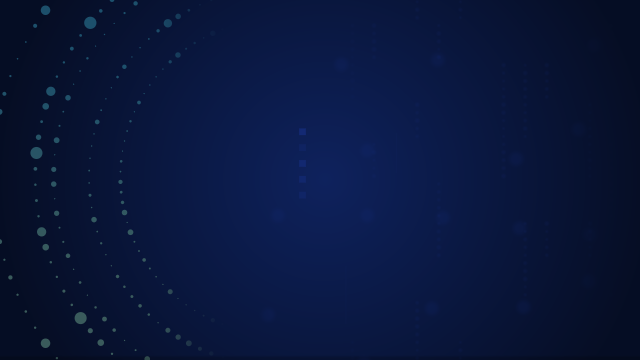
Reproduce this background procedurally as a WebGL 1 fragment shader.

```glsl
precision highp float;

uniform vec2 u_resolution;

#define GLOW_CENTER vec2(0.014, 0.002)
#define GLOW_RADIUS 0.91
#define CORE_BLUE vec3(0.056, 0.133, 0.365)
#define EDGE_NAVY vec3(0.021, 0.052, 0.140)
#define RING_CENTER vec2(-0.117, 0.009)
#define RING_STEP 0.06545
#define DOT_TEAL vec3(0.12, 0.34, 0.45)
#define DOT_SAGE vec3(0.25, 0.39, 0.38)
#define DOT_MIN 0.0016
#define DOT_MAX 0.0170
#define CIRCUIT_BLUE vec3(0.10, 0.21, 0.60)

float hash(vec2 p) {
  vec3 q = fract(vec3(p.xyx) * 0.1031);
  q += dot(q, q.yzx + 33.33);
  return fract((q.x + q.y) * q.z);
}

float cover(float d, float px) {
  return clamp(0.5 - d / px, 0.0, 1.0);
}

float box(vec2 p, vec2 halfSize) {
  vec2 d = abs(p) - halfSize;
  return max(d.x, d.y);
}

// Bump of dot size around one slot
float swell(float slot, float peak) {
  float d = slot - peak;
  return exp(-2.0 * d * d);
}

// Slots count from the left end of the ring, positive downward
float ring(vec2 p, float radius, float seed, float px) {
  vec2 q = RING_CENTER - p;
  float slot = floor(atan(q.y, q.x) / RING_STEP) + 0.5;
  float angle = slot * RING_STEP;
  float h = hash(vec2(slot + 60.0, seed * 17.0));
  float size = 0.42 * h * h * h;
  if (seed < 1.5) {
    size = max(size, 0.75 * swell(abs(slot), 9.5));
  } else if (seed < 2.5) {
    float accent = swell(slot, -10.5) + swell(slot, -5.1);
    accent += swell(slot, -1.6) + swell(slot, 3.9) + swell(slot, 9.6);
    size = max(0.1 + size, accent);
  } else if (seed > 3.5 && seed < 4.5) {
    size = max(size, 0.7 * swell(slot, -14.3));
  }
  float d = length(q - radius * vec2(cos(angle), sin(angle)));
  return cover(d - mix(DOT_MIN, DOT_MAX, min(size, 1.0)), px);
}

// Five small squares in a column
float squares(vec2 p, float px) {
  float sum = 0.0;
  for (int i = 0; i < 5; i++) {
    float n = float(i);
    vec2 at = vec2(-0.0486, 0.134 - 0.044 * n);
    sum += cover(box(p - at, vec2(0.0093)), px) * (0.3 + 0.15 * cos(2.6 * n));
  }
  return sum;
}

// Short broken columns of dots
float dotColumns(vec2 p, float px) {
  vec2 cell = vec2(0.06, 0.022);
  vec2 id = floor(p / cell) + 50.0;
  vec2 q = (fract(p / cell) - 0.5) * cell;
  float on = step(0.76, hash(vec2(id.x, floor(id.y / 5.0))));
  float size = mix(0.003, 0.006, hash(id + 9.0));
  return on * cover(length(q) - size, 2.0 * px);
}

// One soft disc in some of the cells
float softDiscs(vec2 p) {
  vec2 id = floor(p / 0.22) + 20.0;
  vec2 offset = vec2(hash(id), hash(id + 7.0)) - 0.5;
  float d = length((fract(p / 0.22) - 0.5 - 0.5 * offset) * 0.22);
  return step(0.5, hash(id + 13.0)) * (1.0 - smoothstep(0.008, 0.028, d));
}

void main() {
  vec2 p = (gl_FragCoord.xy - 0.5 * u_resolution) / u_resolution.y;
  float px = 1.0 / u_resolution.y;

  // Radial backdrop
  float falloff = clamp(length(p - GLOW_CENTER) / GLOW_RADIUS, 0.0, 1.0);
  vec3 color = mix(CORE_BLUE, EDGE_NAVY, falloff);

  // Faint circuitry on the right
  float circuit = 0.09 * dotColumns(p, px) * smoothstep(0.0, 0.2, p.x);
  circuit += 0.11 * softDiscs(p) * smoothstep(-0.22, -0.12, p.x);
  circuit += 0.06 * cover(box(p - vec2(0.072, -0.32), vec2(0.001, 0.08)), px);
  circuit += 0.06 * cover(box(p - vec2(0.212, 0.075), vec2(0.001, 0.055)), px);
  circuit *= 1.0 - smoothstep(0.6, 0.85, p.x);
  color = mix(color, CIRCUIT_BLUE, min(circuit + squares(p, px), 1.0));

  // Dotted rings, fading toward the middle
  float dots = ring(p, 0.794, 1.0, px);
  dots = max(dots, ring(p, 0.674, 2.0, px));
  dots = max(dots, ring(p, 0.623, 3.0, px));
  dots = max(dots, ring(p, 0.5245, 4.0, px));
  dots = max(dots, ring(p, 0.4375, 5.0, px));
  dots *= 1.0 - smoothstep(-0.5, -0.24, p.x);
  vec3 dotColor = mix(DOT_SAGE, DOT_TEAL, smoothstep(-0.35, 0.4, p.y));
  color = mix(color, dotColor, 0.9 * dots);

  // Dim strip along the bottom
  color *= 1.0 - 0.2 * (1.0 - smoothstep(-0.495, -0.485, p.y));
  gl_FragColor = vec4(color, 1.0);
}
```
